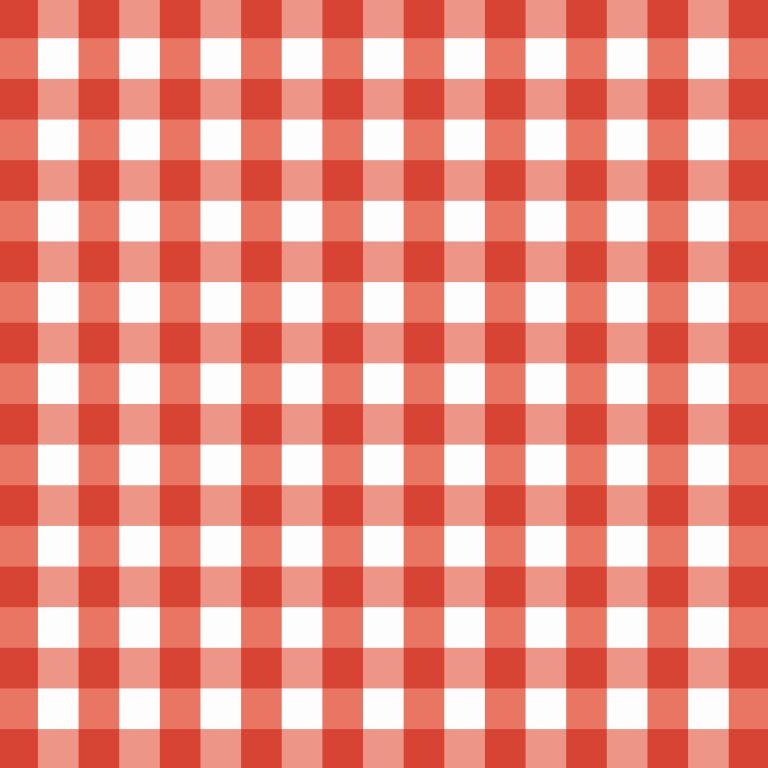
Write a Shadertoy shader that draws this pattern.

```glsl
// Red and white gingham: two sets of parallel bands cross at right angles.
// Each axis gives a smoothed band mask; the pair of masks blends four flat
// colours: bare cloth, vertical band, horizontal band and their crossing.

#define PERIOD      0.10582             // one light and one coloured band
#define BAND_WIDTH  0.5                 // coloured share of a period
#define BAND_START  vec2(0.1023, 0.1036) // lower left edge of first full bands
#define EDGE_SOFT   0.0013              // least edge blur, in canvas units
#define CLOTH       vec3(0.992, 0.992, 0.992)
#define VERTICAL    vec3(0.910, 0.463, 0.390)
#define HORIZONTAL  vec3(0.929, 0.584, 0.529)
#define CROSSING    vec3(0.843, 0.267, 0.204)

// Coverage of the coloured bands along each axis: x = vertical, y = horizontal
vec2 bandMask(vec2 p, float blur) {
    float halfWidth = 0.5 * BAND_WIDTH;
    vec2 phase = fract((p - BAND_START) / PERIOD - halfWidth + 0.5) - 0.5;
    vec2 dist = (abs(phase) - halfWidth) * PERIOD;
    return clamp(0.5 - dist / blur, 0.0, 1.0);
}

void mainImage(out vec4 fragColor, in vec2 fragCoord) {
    vec2 p = fragCoord / iResolution.y;
    float blur = max(EDGE_SOFT, 1.0 / iResolution.y);
    vec2 band = bandMask(p, blur);

    // Blend across the vertical bands, then across the horizontal ones
    vec3 lightRow = mix(CLOTH, VERTICAL, band.x);
    vec3 bandRow = mix(HORIZONTAL, CROSSING, band.x);
    fragColor = vec4(mix(lightRow, bandRow, band.y), 1.0);
}
```
